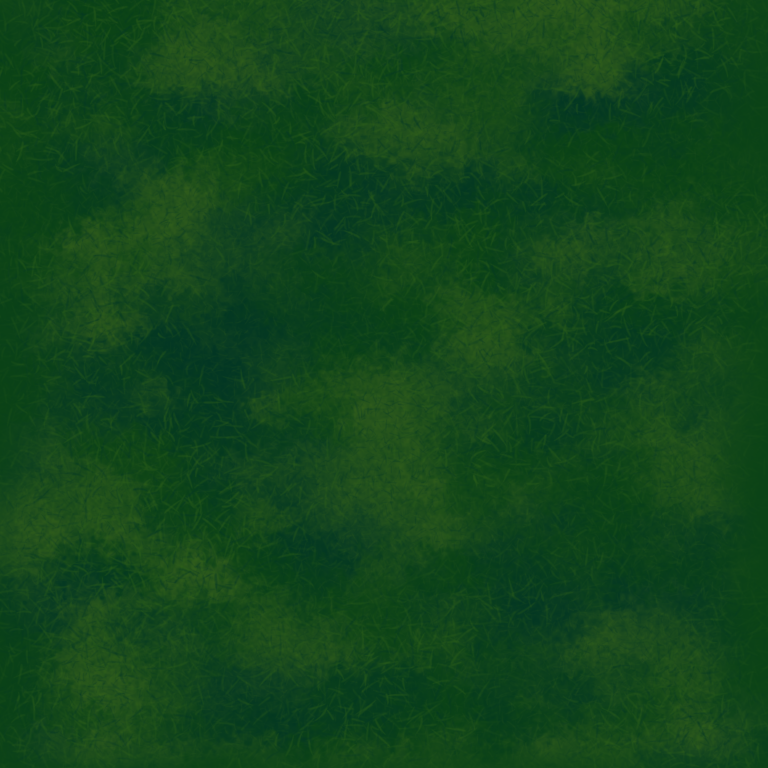
Write a WebGL 2 fragment shader that draws this texture.

```glsl
#version 300 es
precision highp float;
// Mottled dark green turf: soft cloudy patches under dense, faint grass blades.

#define PATCH_SCALE vec2(7.8, 12.0)
#define BLADE_CELLS 35.0
#define FIBRE_CELLS 64.0
#define BLADE_LAYERS 9
#define FIBRE_LAYERS 7
#define BLADE_OPACITY 0.60
#define FIBRE_OPACITY 0.50
#define GRAIN 0.036
#define BASE_GREEN vec3(0.042, 0.262, 0.084)
#define SHADE_GREEN vec3(0.012, 0.215, 0.140)
#define LIGHT_GREEN vec3(0.162, 0.338, 0.110)
#define BLADE_GREEN vec3(0.168, 0.368, 0.098)

uniform vec2 u_resolution;
out vec4 fragColor;

vec2 hash2(vec2 p) {
    vec3 q = fract(p.xyx * vec3(0.1031, 0.1030, 0.0973));
    q += dot(q, q.yzx + 33.33);
    return fract((q.xx + q.yz) * q.zy);
}

float noise(vec2 p) {
    vec2 cell = floor(p), f = fract(p);
    f = f * f * (3.0 - 2.0 * f);
    float low = mix(hash2(cell).x, hash2(cell + vec2(1, 0)).x, f.x);
    float high = mix(hash2(cell + vec2(0, 1)).x, hash2(cell + vec2(1, 1)).x, f.x);
    return mix(low, high, f.y);
}

float fbm(vec2 p) {
    float sum = 0.0, weight = 0.5;
    for (int octave = 0; octave < 5; octave++) {
        sum += weight * noise(p);
        p = mat2(1.6, 1.2, -1.2, 1.6) * p + 17.3;
        weight *= 0.5;
    }
    return sum / 0.96875;
}

// Coverage of one layer holding a single tapered, slightly bent blade per cell.
float bladeLayer(vec2 p, float cells, float seed) {
    vec2 g = p * cells + seed * vec2(0.37, 0.61);
    vec2 home = floor(g);
    float pixel = cells / u_resolution.y;
    float cover = 0.0;
    for (int y = -1; y <= 1; y++)
    for (int x = -1; x <= 1; x++) {
        vec2 cell = home + vec2(x, y);
        vec2 place = hash2(cell + seed * 19.7 + 60.0);
        vec2 shape = hash2(cell + seed * 31.3 + 240.0);
        float angle = shape.x * 6.2832;
        vec2 axis = vec2(cos(angle), sin(angle));
        vec2 d = g - cell - place;
        float halfLength = mix(0.25, 0.62, shape.y);
        float along = dot(d, axis) / halfLength;
        float across = dot(d, vec2(-axis.y, axis.x));
        across += (place.x - 0.5) * 0.18 * (along * along - 0.3);
        float width = 0.06 * sqrt(max(1.0 - along * along, 0.0)) * (0.75 - 0.35 * along);
        float body = 1.0 - smoothstep(-pixel, pixel, abs(across) - width);
        body *= 1.0 - smoothstep(0.7, 1.0, abs(along));
        cover = max(cover, body * mix(0.2, 1.0, place.y));
    }
    return cover;
}

void main() {
    vec2 p = gl_FragCoord.xy / u_resolution;

    // Cloudy patches, frayed at their borders and fading toward the sides
    vec2 fray = vec2(noise(p * 90.0), noise(p * 90.0 + 41.0)) - 0.5;
    fray += 0.8 * (vec2(noise(p * 190.0 + 7.0), noise(p * 190.0 + 83.0)) - 0.5);
    vec2 q = (p + fray * 0.027) * PATCH_SCALE;
    float side = min(p.x, 1.0 - p.x) + 0.08 * (noise(p * 7.0 + 5.0) - 0.5);
    float inner = smoothstep(-0.05, 0.09, side) * smoothstep(-0.03, 0.04, p.y);
    float shade = smoothstep(0.26, 0.86, fbm(q * 0.85 + 71.0)) * inner;
    float light = smoothstep(0.27, 0.87, fbm(q + 13.0)) * inner;
    vec3 color = mix(BASE_GREEN, SHADE_GREEN, shade);
    color = mix(color, LIGHT_GREEN, light);

    // Short fibres, alternating dark and light, thickest inside the patches
    for (int i = 0; i < FIBRE_LAYERS; i++) {
        float seed = float(i) + 11.0;
        vec3 tint = i % 2 == 0 ? mix(SHADE_GREEN, color, 0.25) : LIGHT_GREEN;
        float amount = FIBRE_OPACITY * mix(0.2, 1.0, inner) * mix(0.45, 1.0, light);
        color = mix(color, tint, amount * bladeLayer(p, FIBRE_CELLS, seed));
    }

    // Longer blades gathered in loose horizontal drifts
    for (int i = 0; i < BLADE_LAYERS; i++) {
        float seed = float(i) + 1.0;
        float drift = smoothstep(0.20, 0.70, noise(p * vec2(5.0, 10.0) + seed * 0.12));
        vec3 tint = i % 3 == 0 ? mix(SHADE_GREEN, color, 0.3) : mix(BLADE_GREEN, color, 0.25);
        float amount = BLADE_OPACITY * mix(0.15, 1.0, drift) * mix(0.35, 1.0, inner);
        color = mix(color, tint, amount * bladeLayer(p, BLADE_CELLS, seed));
    }

    // Fine speckle, strongest in the lighter patches
    float speckle = noise(p * 290.0) + noise(p * 190.0 + 9.0) - 1.0;
    color += GRAIN * speckle * mix(0.25, 1.0, light) * inner * vec3(1.0, 0.9, -0.1);
    fragColor = vec4(color, 1.0);
}
```
